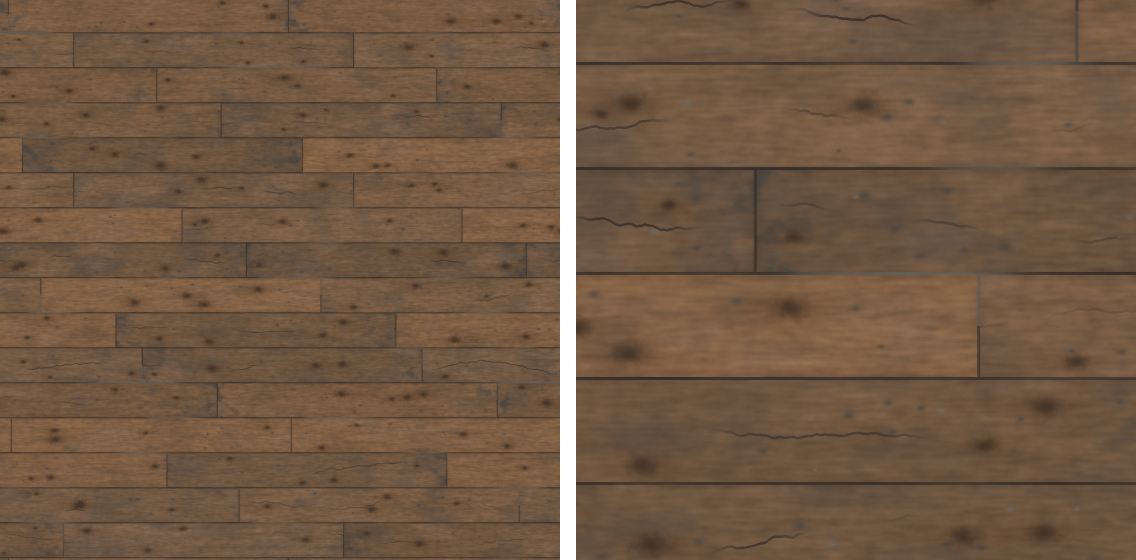
Left, the full canvas; right, a detail of the centre.
Write a Shadertoy shader that draws this texture.

```glsl
const float ROWS = 16.0;
const float BOARDS_PER_ROW = 2.0;
const float BOARD_LENGTH = ROWS / BOARDS_PER_ROW; // in board widths
const float ROW_SHIFT = 0.0625;

const vec3 WARM  = vec3(0.52, 0.385, 0.27);
const vec3 WORN  = vec3(0.50, 0.39, 0.305);
const vec3 BROWN = vec3(0.465, 0.35, 0.255);
const vec3 DULL  = vec3(0.445, 0.355, 0.28);
const vec3 DEEP  = vec3(0.40, 0.315, 0.235);
const vec3 SMOKE = vec3(0.275, 0.26, 0.245);
const vec3 KNOT  = vec3(0.21, 0.16, 0.125);
const vec3 RUST  = vec3(0.39, 0.27, 0.175);
const vec3 GAP   = vec3(0.19, 0.165, 0.15);
const vec3 SLATE = vec3(0.42, 0.43, 0.43);

// Position of the first joint in each row, as a share of board length
const float STAGGER[16] = float[16](
    0.03, 0.263, 0.56, 0.79, 0.08, 0.263, 0.65, 0.88,
    0.146, 0.414, 0.508, 0.776, 0.04, 0.596, 0.854, 0.227);

vec2 hash2(vec2 p) {
    vec3 a = fract(p.xyx * vec3(0.1031, 0.1030, 0.0973));
    a += dot(a, a.yzx + 33.33);
    return fract((a.xx + a.yz) * a.zy);
}

float cornerSlope(vec2 cell, vec2 toPoint) {
    float angle = 6.2832 * hash2(cell).x;
    return dot(vec2(cos(angle), sin(angle)), toPoint);
}

float gradientNoise(vec2 p) {
    vec2 i = floor(p), f = fract(p);
    vec2 u = f * f * f * (f * (f * 6.0 - 15.0) + 10.0);
    vec2 e = vec2(1.0, 0.0);
    float low  = mix(cornerSlope(i, f), cornerSlope(i + e, f - e), u.x);
    float high = mix(cornerSlope(i + e.yx, f - e.yx), cornerSlope(i + 1.0, f - 1.0), u.x);
    return 1.4 * mix(low, high, u.y);
}

float fbm(vec2 p) {
    float sum = 0.0, gain = 0.55;
    for (int i = 0; i < 4; i++) {
        sum += gain * gradientNoise(p);
        p = p * 2.03 + 17.3;
        gain *= 0.5;
    }
    return sum;
}

float line(float dist, float halfWidth, float pixel) {
    return clamp((halfWidth - abs(dist)) / pixel + 0.5, 0.0, 1.0) * min(1.0, 2.0 * halfWidth / pixel);
}

// x: dark cores, y: rusty streaks around them, z: sideways bend of the grain
vec3 knots(vec2 p, vec2 seed, int count, float radius) {
    vec3 result = vec3(0.0);
    float ragged = 1.0 + 0.8 * fbm(p * 11.0 + seed);
    for (int i = 0; i < count; i++) {
        vec2 h = hash2(seed + float(i) * 7.31);
        vec2 d = p - mix(vec2(0.3, 0.12), vec2(BOARD_LENGTH - 0.3, 0.88), h);
        float r = radius * mix(0.5, 1.3, hash2(h * 91.0).x);
        float core = exp(-dot(d, d * vec2(0.7, 1.6)) * ragged / (r * r));
        float streak = exp(-dot(d * d, vec2(0.06, 0.8)) * ragged / (r * r));
        result += vec3(core, streak, d.y * streak);
    }
    return result;
}

// Jagged split that opens and closes along the board
float crack(vec2 p, vec2 seed, float pixel) {
    float path = 0.5 + 0.35 * gradientNoise(vec2(p.x * 0.35, 2.5) + seed)
               + 0.10 * fbm(vec2(p.x * 2.6, 8.5) + seed);
    float opening = smoothstep(0.0, 0.4, gradientNoise(vec2(p.x * 0.7, 5.5) + seed));
    return opening * line(p.y - path, 0.012, pixel);
}

vec3 boardColor(vec2 p, vec2 id, float pixel) {
    vec2 seed = 100.0 * hash2(id + 7.0);
    vec2 kind = hash2(id + 31.0);
    float aged = smoothstep(0.35, 0.8, kind.x);
    float endDist = min(p.x, BOARD_LENGTH - p.x);

    // Broad tones
    float patches = fbm(p * vec2(0.55, 1.1) + seed);
    vec3 color = mix(mix(WARM, BROWN, kind.y * 0.9), mix(DULL, DEEP, kind.y), aged * 0.75);
    color = mix(color, WORN, 0.6 * smoothstep(0.0, 0.45, patches));
    color = mix(color, DEEP, 0.5 * smoothstep(0.05, 0.5, -patches));

    // Grain flowing around knots
    vec3 knot = knots(p, seed, 4, 0.1);
    vec2 flow = vec2(p.x, p.y + 0.5 * knot.z) + seed;
    float grain = fbm(flow * vec2(0.8, 7.0));
    float fibre = gradientNoise(flow * vec2(3.5, 21.0));
    color *= 1.0 + 0.13 * grain + 0.07 * fibre + 0.11 * fbm(p * vec2(6.0, 9.0) + seed);

    // Smoky stains, heaviest at some board ends
    float cloud = fbm(p * vec2(0.9, 1.5) + seed + 41.0);
    float blotch = fbm(p * vec2(2.4, 3.2) + seed + 67.0);
    float endWear = exp(-endDist * 1.3) * smoothstep(0.25, 0.9, kind.y);
    float stain = 0.38 * smoothstep(0.05, 0.8, cloud + 0.22 * aged + 0.3 * endWear);
    stain += 0.8 * endWear * smoothstep(0.0, 0.45, blotch);
    color = mix(color, SMOKE, clamp(stain, 0.0, 0.8));

    // Knots, nail marks and splits
    color = mix(color, RUST, 0.4 * clamp(knot.y, 0.0, 1.0));
    color = mix(color, KNOT, 0.7 * clamp(knot.x, 0.0, 1.0));
    color = mix(color, SMOKE, 0.65 * min(knots(p, seed + 13.0, 8, 0.04).x, 1.0));
    color = mix(color, SLATE, 0.6 * min(knots(p, seed + 29.0, 4, 0.03).x, 1.0));
    return mix(color, GAP, crack(p, seed, pixel) * mix(0.1, 0.75, aged));
}

void mainImage(out vec4 fragColor, in vec2 fragCoord) {
    vec2 uv = fragCoord / iResolution.xy;
    float pixel = ROWS / iResolution.y;

    // Staggered board layout, counted from the top
    float down = (1.0 - uv.y) * ROWS + ROW_SHIFT;
    float row = mod(floor(down), ROWS);
    float along = uv.x * BOARDS_PER_ROW - STAGGER[int(row)];
    vec2 id = vec2(mod(floor(along), BOARDS_PER_ROW), row);
    vec2 p = vec2(fract(along) * BOARD_LENGTH, fract(down));
    vec3 color = boardColor(p, id, pixel);

    // Thin seams of uneven depth with occasional pale dust
    vec2 edge = min(p, vec2(BOARD_LENGTH, 1.0) - p);
    float wear = gradientNoise(vec2(uv.x * 6.0, floor(down + 0.5) * 3.7));
    float depth = 0.72 + 0.35 * gradientNoise(vec2(uv.x * 17.0, floor(down + 0.5) * 5.3));
    color *= 1.0 - 0.10 * exp(-min(edge.x, edge.y) * 25.0);
    float seam = max(depth * line(edge.y, 0.014, pixel), 0.6 * line(edge.x, 0.014, pixel));
    color = mix(color, mix(GAP, SLATE, 0.8 * smoothstep(0.2, 0.5, wear)), seam);
    fragColor = vec4(color, 1.0);
}
```
